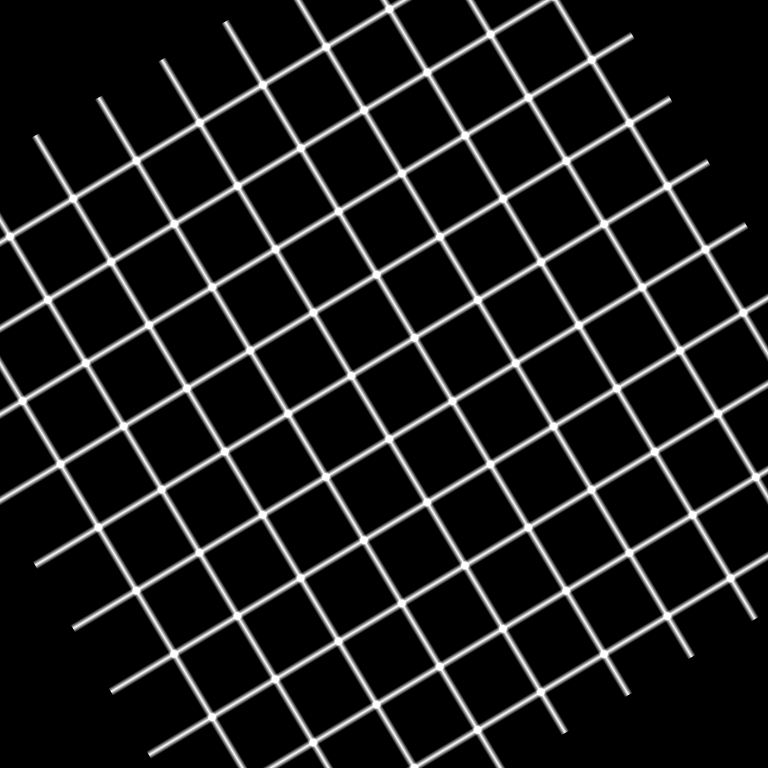
Give the GLSL for this pattern, as a WebGL 2 fragment shader.

```glsl
#version 300 es
precision highp float;
// Tilted square grid of ten by ten soft white lines with cut ends on black.

uniform vec2 u_resolution;
out vec4 fragColor;

const float TILT = 0.54;         // rotation in radians
const float CELL = 0.096;        // distance between lines
const float HALF_SIDE = 0.511;   // half the side of the lined square
const float LINE_COUNT = 10.0;
const float LINE_RADIUS = 0.0059; // centre of a line to where it fades out
const vec3 BACKGROUND = vec3(0.0);
const vec3 LINE_COLOR = vec3(1.0);

// Turns p clockwise, so that a tilted grid becomes upright.
vec2 rotate(vec2 p, float angle) {
    float c = cos(angle), s = sin(angle);
    return vec2(c * p.x + s * p.y, c * p.y - s * p.x);
}

// Linear falloff around the nearest of the evenly spaced lines.
float softLines(float x, float spacing, float count, float radius) {
    float index = clamp(round(x / spacing), 1.0, count);
    return max(1.0 - abs(x - index * spacing) / radius, 0.0);
}

// Coverage of a centred square with smoothed edges.
float squareMask(vec2 p, float halfSide, float pixel) {
    float d = max(abs(p.x), abs(p.y)) - halfSide;
    return clamp(0.5 - d / pixel, 0.0, 1.0);
}

void main() {
    float side = min(u_resolution.x, u_resolution.y);
    float pixel = 1.0 / side;
    vec2 p = (gl_FragCoord.xy - 0.5 * u_resolution) / side;

    // Grid axes: x along the rising lines, y down the falling ones.
    vec2 grid = rotate(p, TILT) * vec2(1.0, -1.0);
    vec2 fromCorner = grid + HALF_SIDE;

    // Both line families add up to brighter crossings.
    float radius = max(LINE_RADIUS, pixel);
    float glow = softLines(fromCorner.x, CELL, LINE_COUNT, radius)
               + softLines(fromCorner.y, CELL, LINE_COUNT, radius);
    float ink = min(glow, 1.0) * squareMask(grid, HALF_SIDE, pixel);

    fragColor = vec4(mix(BACKGROUND, LINE_COLOR, ink), 1.0);
}
```
